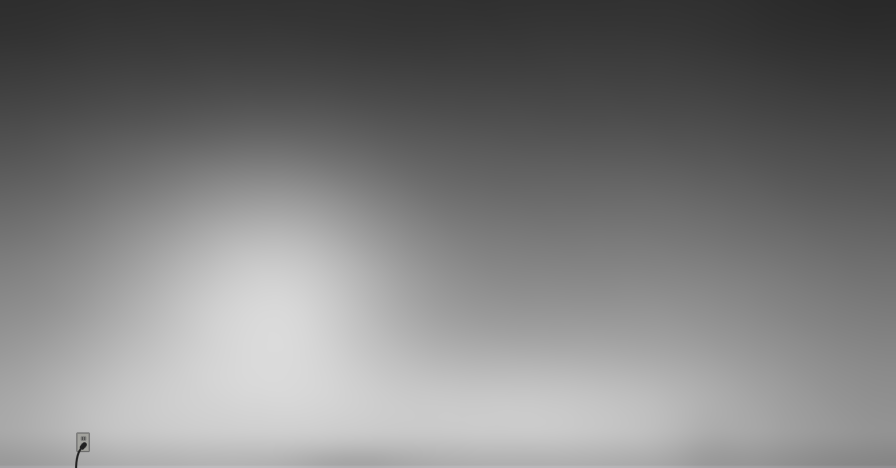
Reproduce this background procedurally as a Shadertoy shader.

```glsl
const vec3 PLATE_COLOR = vec3(0.64, 0.64, 0.62);
const vec3 PLUG_COLOR = vec3(0.13);

// Elliptical light falloff
float glow(vec2 p, vec2 center, vec2 radius) {
    vec2 d = (p - center) / radius;
    return exp(-dot(d, d));
}

float boxDistance(vec2 p, vec2 halfSize, float corner) {
    vec2 d = abs(p) - halfSize + corner;
    return length(max(d, 0.0)) + min(max(d.x, d.y), 0.0) - corner;
}

float segmentDistance(vec2 p, vec2 a, vec2 b) {
    vec2 ab = b - a;
    return length(p - a - ab * clamp(dot(p - a, ab) / dot(ab, ab), 0.0, 1.0));
}

// Smooth coverage of a signed distance
float fill(float dist, float blur) {
    return 1.0 - smoothstep(-blur, blur, dist);
}

// Faint uneven plaster made of layered sines
float mottle(vec2 p) {
    float sum = 0.0;
    float weight = 0.5;
    for (int i = 0; i < 4; i++) {
        sum += weight * sin(p.x + 1.7 * sin(p.y)) * sin(p.y * 1.3);
        p = mat2(1.6, 1.2, -1.2, 1.6) * p + 2.3;
        weight *= 0.5;
    }
    return sum;
}

float wallLight(vec2 uv) {
    // Vertical falloff, dimmer toward the sides
    float light = mix(0.69, 0.18, smoothstep(0.0, 1.1, uv.y));
    light *= 1.0 - 0.16 * smoothstep(0.7, 1.0, uv.x);
    light *= 1.0 - 0.06 * smoothstep(0.15, 0.0, uv.x);

    // Lamp pool, with a tighter right and upper side
    vec2 lamp = vec2(0.305, 0.4);
    vec2 spread = vec2(uv.x < lamp.x ? 0.165 : 0.138,
                       uv.y < lamp.y ? 0.32 : 0.27);
    light += 0.28 * glow(uv, lamp, spread);

    // Low reflected pools
    light += 0.12 * glow(uv, vec2(0.59, 0.12), vec2(0.21, 0.13));
    light += 0.06 * glow(uv, vec2(0.14, 0.12), vec2(0.13, 0.13));

    // Shade along the floor
    light -= 0.06 * smoothstep(0.09, 0.0, uv.y);
    light -= 0.05 * glow(uv, vec2(0.39, 0.01), vec2(0.07, 0.035));
    light -= 0.03 * glow(uv, vec2(0.79, 0.03), vec2(0.04, 0.09));
    return light + 0.006 * mottle(uv * vec2(14.0, 9.0));
}

float cordDistance(vec2 p, vec2 start, vec2 end) {
    const int STEPS = 8;
    vec2 bend = vec2(end.x, start.y - 0.012);
    vec2 previous = start;
    float dist = 1.0;
    for (int i = 1; i <= STEPS; i++) {
        float t = float(i) / float(STEPS);
        vec2 next = mix(mix(start, bend, t), mix(bend, end, t), t);
        dist = min(dist, segmentDistance(p, previous, next));
        previous = next;
    }
    return dist;
}

// Wall socket with a plug and a hanging cord
vec3 drawOutlet(vec3 color, vec2 p, float blur) {
    float plate = boxDistance(p, vec2(0.0135, 0.02), 0.002);
    color = mix(color, vec3(0.34), 0.8 * fill(plate - 0.001, blur));
    color = mix(color, PLATE_COLOR, fill(plate + 0.0015, blur));

    for (int i = 0; i < 2; i++) {
        vec2 q = p - vec2(0.001, i == 0 ? 0.008 : -0.007);
        float socket = boxDistance(q, vec2(0.006, 0.005), 0.003);
        color = mix(color, vec3(0.42), 0.7 * fill(socket, blur));
        vec2 slot = vec2(abs(q.x) - 0.0025, q.y);
        color = mix(color, PLUG_COLOR, 0.7 * fill(boxDistance(slot, vec2(0.0007, 0.0025), 0.0), blur));
    }

    float plug = segmentDistance(p, vec2(0.003, -0.005), vec2(-0.002, -0.011)) - 0.005;
    float cord = cordDistance(p, vec2(-0.002, -0.011), vec2(-0.015, -0.06)) - 0.0022;
    return mix(color, PLUG_COLOR, fill(min(plug, cord), blur));
}

void mainImage(out vec4 fragColor, in vec2 fragCoord) {
    vec2 uv = fragCoord / iResolution.xy;
    vec2 p = fragCoord / iResolution.y;
    float blur = 0.75 / iResolution.y;

    vec3 color = vec3(wallLight(uv));

    // Pale skirting edge
    color += vec3(0.04, 0.035, 0.045) * fill(uv.y - 0.005, blur);

    float aspect = iResolution.x / iResolution.y;
    color = drawOutlet(color, p - vec2(0.0927 * aspect, 0.055), blur);
    fragColor = vec4(clamp(color, 0.0, 1.0), 1.0);
}
```
